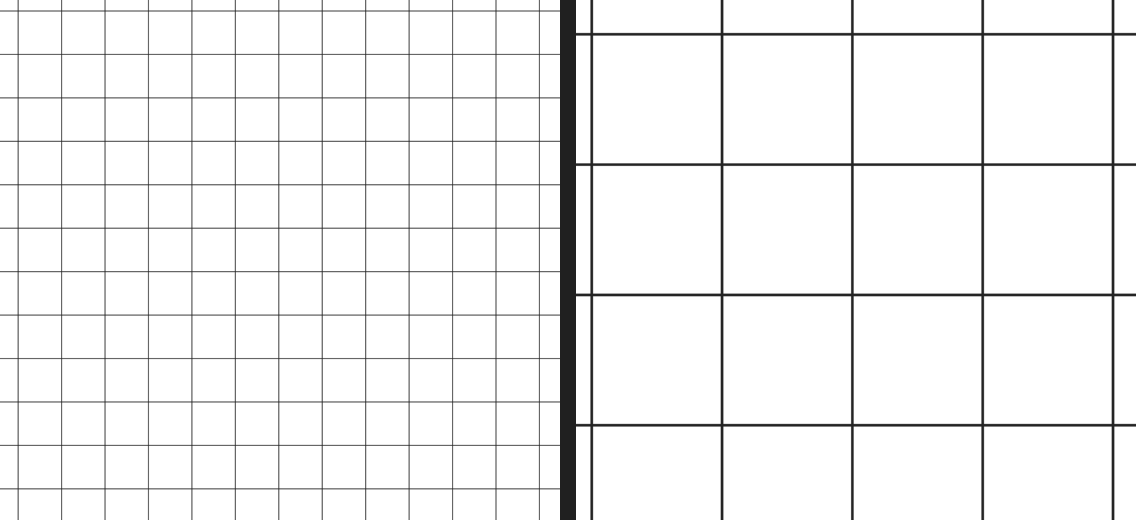
Left, the full canvas; right, a detail of the centre.
This pattern is drawn by a Shadertoy shader. Its source:

```glsl
// Box-filtered coverage of a thin line at distance d
vec2 lineCoverage(vec2 d, float width, float footprint) {
    return clamp(0.5 * (width + footprint) - d, 0.0, min(width, footprint)) / footprint;
}

void mainImage(out vec4 fragColor, in vec2 fragCoord) {
    vec2 uv = fragCoord / iResolution.y;
    float pitch = 0.08354;

    // Distance to the nearest vertical and horizontal rule
    vec2 cell = (uv - vec2(0.0349, 0.0599)) / pitch;
    vec2 dist = abs(fract(cell + 0.5) - 0.5) * pitch;

    // Slightly soft edges; crossings blend without doubling
    vec2 rule = lineCoverage(dist, 0.00168, 1.25 / iResolution.y);
    float ink = 1.0 - (1.0 - rule.x) * (1.0 - rule.y);

    vec3 paper = vec3(1.0);
    vec3 charcoal = vec3(0.14);
    fragColor = vec4(mix(paper, charcoal, ink), 1.0);
}
```
